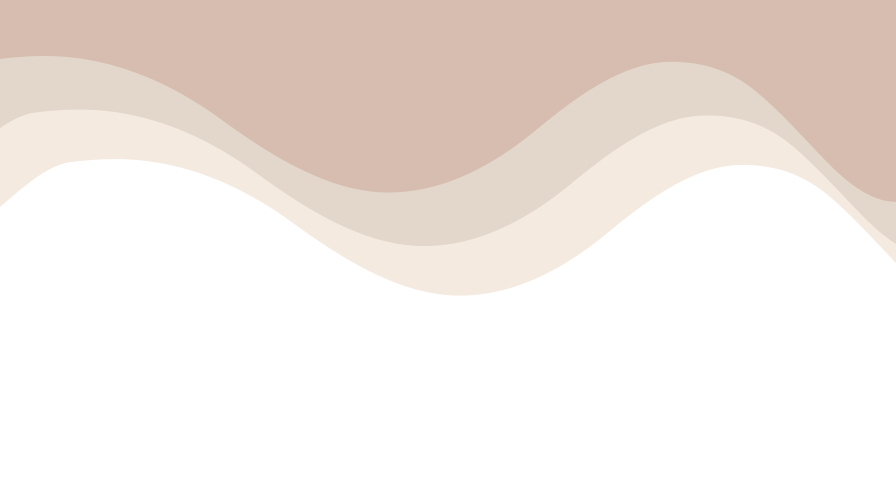
Reproduce this background procedurally as a WebGL 2 fragment shader.

```glsl
#version 300 es
precision highp float;
// Layered pastel waves hanging from the top over a white ground.

uniform vec2 u_resolution;
out vec4 outColor;

// Crest and trough knots of the wave: x, height, slope.
const vec3 knots[10] = vec3[10](
  vec3(-0.0794, 0.794, 1.511), vec3(0.0, 0.8831, 0.213),
  vec3(0.0495, 0.8889, 0.0), vec3(0.2474, 0.7623, -1.298),
  vec3(0.4336, 0.6181, 0.0), vec3(0.599, 0.7431, 1.476),
  vec3(0.7487, 0.8773, 0.0), vec3(0.8464, 0.8148, -1.511),
  vec3(0.9206, 0.6829, -1.85), vec3(1.0, 0.5995, 0.0));

// Smooth cubic Hermite curve through the knots.
float waveHeight(float x) {
  int i = 0;
  while (i < 8 && x > knots[i + 1].x) i++;
  vec3 a = knots[i], b = knots[i + 1];
  float span = b.x - a.x;
  float t = clamp((x - a.x) / span, 0.0, 1.0);
  float s = 1.0 - t;
  return mix(a.y, b.y, t * t * (3.0 - 2.0 * t))
       + span * t * s * (a.z * s - b.z * t);
}

// Soft coverage of the area above the wave, moved by shift.
float aboveWave(vec2 p, vec2 shift) {
  p -= shift;
  float d = p.y - waveHeight(p.x);
  float pixel = length(vec2(dFdx(d), dFdy(d)));
  return clamp(d / pixel + 0.5, 0.0, 1.0);
}

void main() {
  vec2 p = gl_FragCoord.xy / u_resolution;

  // Paint from the lowest, palest layer up to the darkest.
  vec3 color = vec3(1.0);
  color = mix(color, vec3(0.961, 0.918, 0.878), aboveWave(p, vec2(0.0794, -0.2046)));
  color = mix(color, vec3(0.890, 0.839, 0.792), aboveWave(p, vec2(0.0393, -0.1063)));
  color = mix(color, vec3(0.839, 0.741, 0.690), aboveWave(p, vec2(0.0)));

  outColor = vec4(color, 1.0);
}
```
